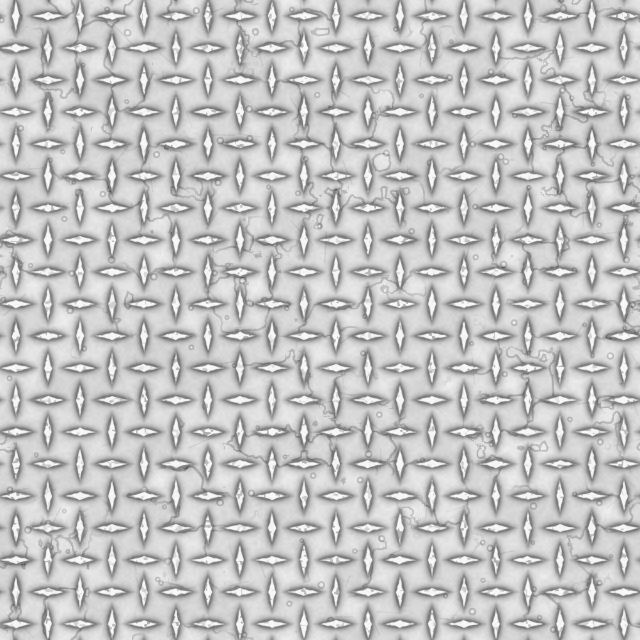
A WebGL 2 fragment shader for this texture:

```glsl
#version 300 es
precision highp float;
// Worn steel tread plate: a 20 by 20 checkerboard of upright and lying lens lugs.
// Each lug is a vesica distance with a dark rim, soft halo and bright pointed top;
// wrapping noise adds grime, cracks, scratches and small pitted rings.
uniform vec2 u_resolution;
out vec4 fragColor;

const int CELLS = 20;

// Integer hash giving three values in 0..1, without sine.
vec3 hash3(ivec2 cell, uint seed) {
  uvec3 v = uvec3(uvec2(cell), seed) * 1664525u + 1013904223u;
  v.x += v.y * v.z; v.y += v.z * v.x; v.z += v.x * v.y;
  v ^= v >> 16u;
  v.x += v.y * v.z; v.y += v.z * v.x; v.z += v.x * v.y;
  return vec3(v >> 8u) / 16777216.0;
}

ivec2 wrap(ivec2 c, int period) {
  return ((c % period) + period) % period;
}

// Value noise; p is in cells, freq is a whole number of knots per cell.
float noise(vec2 p, int freq, uint seed) {
  p *= float(freq);
  ivec2 i = ivec2(floor(p));
  vec2 f = fract(p);
  f = f * f * (3.0 - 2.0 * f);
  int n = CELLS * freq;
  float a = hash3(wrap(i, n), seed).x;
  float b = hash3(wrap(i + ivec2(1, 0), n), seed).x;
  float c = hash3(wrap(i + ivec2(0, 1), n), seed).x;
  float d = hash3(wrap(i + ivec2(1, 1), n), seed).x;
  return mix(mix(a, b, f.x), mix(c, d, f.x), f.y);
}

float fbm(vec2 p, uint seed) {
  float sum = 0.0, amp = 0.53;
  for (int k = 0; k < 4; k++) {
    sum += amp * noise(p, 1 << k, seed + uint(k));
    amp *= 0.5;
  }
  return sum;
}

// Distance to a lens lying along x, from its half length and half width.
float lens(vec2 p, float len, float wid) {
  p = abs(p);
  float offset = 0.5 * (len * len / wid - wid);
  float radius = offset + wid;
  return (p.y * offset - 0.0 > (len - p.x) * -offset + 0.0 && p.x > len && (p.x - len) * offset > p.y * len)
    ? length(p - vec2(len, 0.0))
    : length(p + vec2(0.0, offset)) - radius;
}

float segment(vec2 p, vec2 halfSpan) {
  float t = clamp(dot(p, halfSpan) / dot(halfSpan, halfSpan), -1.0, 1.0);
  return length(p - halfSpan * t);
}

void main() {
  vec2 p = gl_FragCoord.xy / u_resolution * float(CELLS);
  float px = float(CELLS) / min(u_resolution.x, u_resolution.y);
  ivec2 home = ivec2(floor(p));

  // Gather the nearest lug and the scattered marks of the surrounding cells.
  float lug = 9.0, scratch = 0.0, ring = 0.0, pit = 0.0;
  vec2 local = vec2(0.0);
  vec3 lugRandom = vec3(0.0);
  for (int y = -1; y <= 1; y++) for (int x = -1; x <= 1; x++) {
    ivec2 cell = home + ivec2(x, y);
    ivec2 id = wrap(cell, CELLS);
    vec2 q = p - vec2(cell) - 0.5;
    vec3 r = hash3(id, 1u), s = hash3(id, 2u), t = hash3(id, 3u);

    vec2 along = (id.x + id.y) % 2 == 0 ? q : q.yx;
    float d = lens(along, 0.56 + 0.02 * r.x, 0.155 + 0.02 * r.y);
    if (d < lug) { lug = d; local = along; lugRandom = r; }

    float angle = 6.2832 * s.x;
    vec2 span = vec2(cos(angle), sin(angle)) * (0.15 + 0.35 * s.y);
    float hair = segment(q - (t.xy - 0.5) * 0.8, span);
    scratch += step(0.45, s.z) * (1.0 - smoothstep(0.0, 0.012 + px, hair)) * t.z;

    float size = 0.04 + 0.05 * t.x;
    float dist = length(q - (s.yz - 0.5)) - size;
    float present = step(0.68, t.y);
    ring += present * (1.0 - smoothstep(0.008, 0.02 + px, abs(dist)));
    pit += present * (1.0 - smoothstep(-px, px, dist));
  }

  // Mottled plate with fine grain.
  float grime = fbm(p, 10u);
  float grain = noise(p, 12, 20u) - 0.5;
  float plate = 0.878 + 0.13 * (grime - 0.5) + 0.035 * grain;

  // Sparse wandering cracks along a noise contour.
  float field = fbm(p, 30u);
  float slope = max(fwidth(field) / px, 0.15);
  float crack = 1.0 - smoothstep(0.005, 0.018 + px, abs(field - 0.5) / slope);
  crack *= smoothstep(0.52, 0.72, noise(p * 0.5, 1, 40u) * 0.5 + 0.5 * grime + 0.1);
  plate -= 0.17 * crack + 0.07 * scratch + 0.16 * ring - 0.05 * pit;

  // Soft shadow outside the lug, dark bevel inside it.
  float halo = exp(-max(lug, 0.0) / 0.085) * (0.85 + 0.3 * grime);
  float shade = plate - 0.28 * halo;
  float bevel = 0.49 + 0.1 * smoothstep(0.05, 0.12, -lug) + 0.1 * (grime - 0.5) + 0.05 * grain;
  shade = mix(shade, bevel, smoothstep(-0.01, 0.045, -lug));

  // Bright worn top: a pointed diamond with a small swelling at its middle.
  float profile = 0.098 * (1.0 - abs(local.x) / 0.47) + 0.026 * exp(-local.x * local.x / 0.005);
  float edge = abs(local.y) - profile + 0.035 * (noise(p, 9, 50u) - 0.5);
  float speck = smoothstep(0.62, 0.85, noise(p, 11, 60u)) * (0.08 + 0.2 * lugRandom.z);
  float top = 0.965 - speck + 0.03 * grain;
  shade = mix(shade, top, 1.0 - smoothstep(-0.012 - 0.5 * px, 0.012 + 0.5 * px, edge));

  fragColor = vec4(vec3(clamp(shade, 0.0, 1.0)), 1.0);
}
```
